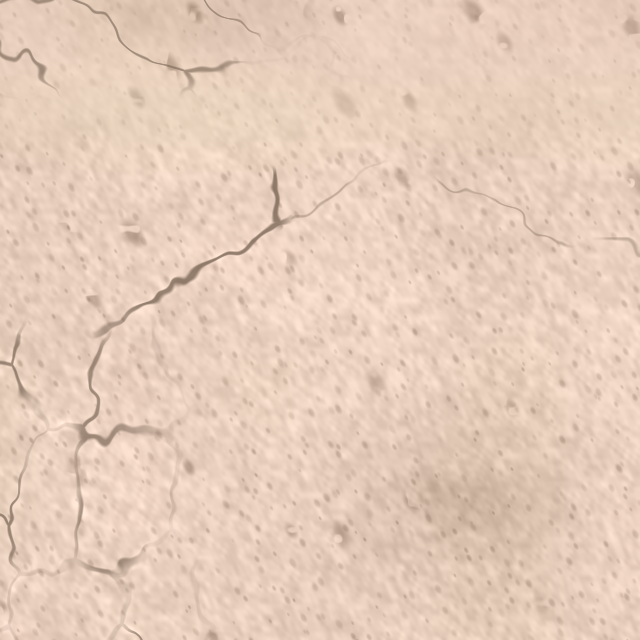
Write a WebGL 2 fragment shader that draws this texture.

```glsl
#version 300 es
precision highp float;

uniform vec2 u_resolution;
out vec4 fragColor;

float hash(vec2 p) {
  return fract(sin(dot(p, vec2(127.1, 311.7))) * 43758.5453);
}

vec2 hash2(vec2 p) {
  return vec2(hash(p), hash(p + 17.3));
}

float noise(vec2 p) {
  vec2 i = floor(p), f = fract(p);
  f = f * f * (3.0 - 2.0 * f);
  return mix(mix(hash(i), hash(i + vec2(1, 0)), f.x),
             mix(hash(i + vec2(0, 1)), hash(i + vec2(1, 1)), f.x), f.y);
}

float fbm(vec2 p) {
  float sum = 0.0, amp = 0.5;
  for (int k = 0; k < 4; k++) {
    sum += amp * noise(p);
    p = mat2(1.6, 1.2, -1.2, 1.6) * p + 5.7;
    amp *= 0.5;
  }
  return sum;
}

// Distance to the nearest border between jittered cells
float cellEdge(vec2 p) {
  vec2 cell = floor(p), nearest = vec2(0);
  float best = 9.0, edge = 9.0;
  for (int n = 0; n < 9; n++) {
    vec2 g = cell + vec2(n % 3 - 1, n / 3 - 1);
    vec2 r = g + hash2(g) - p;
    if (dot(r, r) < best) { best = dot(r, r); nearest = r; }
  }
  for (int n = 0; n < 25; n++) {
    vec2 g = cell + vec2(n % 5 - 2, n / 5 - 2);
    vec2 r = g + hash2(g) - p, across = r - nearest;
    if (dot(across, across) > 1e-5)
      edge = min(edge, dot(0.5 * (r + nearest), normalize(across)));
  }
  return edge;
}

// Small soft pits, one at most per cell
float pits(vec2 p, float density) {
  float depth = 0.0;
  for (int n = 0; n < 9; n++) {
    vec2 g = floor(p) + vec2(n % 3 - 1, n / 3 - 1);
    vec2 r = p - g - hash2(g);
    r.x += 0.35 * r.y;
    float size = mix(0.1, 0.25, hash(g + 41.0));
    float dent = 1.0 - smoothstep(0.3 * size, 1.3 * size, length(r * vec2(1.0, 0.7)));
    depth = max(depth, dent * step(hash(g + 73.0), density) * mix(0.4, 1.0, hash(g + 9.0)));
  }
  return depth;
}

float line(float d, float halfWidth) {
  return 1.0 - smoothstep(0.4 * halfWidth, halfWidth + 0.0025, d);
}

float band(float lo, float hi, float soft, float x) {
  return smoothstep(lo - soft, lo + soft, x) * (1.0 - smoothstep(hi - soft, hi + soft, x));
}

void main() {
  vec2 uv = gl_FragCoord.xy / u_resolution;
  float rough = mix(1.0, 0.5, smoothstep(0.72, 0.84, uv.y));

  // Broad tone: worn patches and grey stains
  float tone = 0.07 * (fbm(uv * 4.0) - 0.47);
  float stain = exp(-dot((uv - vec2(0.72, 0.22)) * vec2(6, 9), (uv - vec2(0.72, 0.22)) * vec2(6, 9)));
  stain += 0.9 * exp(-dot((uv - vec2(0.32, 1.0)) * vec2(5, 12), (uv - vec2(0.32, 1.0)) * vec2(5, 12)));
  tone -= 0.085 * stain * (0.6 + 0.8 * noise(uv * 30.0));

  // Leaning grain in two sizes
  vec2 lean = vec2(uv.x + 0.4 * uv.y, uv.y);
  float grain = 0.085 * (noise(lean * vec2(95, 62)) - 0.5)
              + 0.065 * (noise(lean * vec2(150, 115) + 31.0) - 0.5);
  tone += rough * grain;
  tone -= rough * 0.13 * pits(uv * 44.0, 0.45);
  tone -= 0.22 * pits(uv * 13.0 + 4.0, 0.08) * smoothstep(0.4, 0.6, noise(uv * 70.0) + 0.2);

  // Cracks share a jagged warp and a varying width
  vec2 q = uv + 0.045 * (vec2(noise(uv * 14.0), noise(uv * 14.0 + 50.0)) - 0.5)
              + 0.016 * (vec2(noise(uv * 48.0), noise(uv * 48.0 + 80.0)) - 0.5);
  float wide = mix(0.0015, 0.0065, noise(uv * 32.0 + 11.0));
  float gaps = smoothstep(0.25, 0.5, noise(uv * 12.0 + 3.0));

  // Long diagonal crack, thinning to the right, with a short upright spur
  float path = 0.49 + 0.24 * clamp((q.x - 0.15) / 0.45, 0.0, 1.0) - 0.115 * smoothstep(0.66, 0.95, q.x);
  float dMain = 0.87 * abs(q.y - path);
  float thick = band(0.15, 0.45, 0.015, uv.x);
  float faint = smoothstep(0.43, 0.46, uv.x) * gaps * 0.45;
  float crack = max(line(dMain, wide) * thick * mix(0.65, 1.0, gaps), line(dMain, 0.001) * faint);
  crack = max(crack, line(abs(q.x - 0.43), wide) * band(0.645, 0.735, 0.01, uv.y));

  // Branching network at the lower left
  float dNet = cellEdge(q * vec2(7.0, 5.5) + 2.0) / 6.2;
  float netArea = (1.0 - smoothstep(0.18, 0.38, uv.x + 0.15 * uv.y)) * (1.0 - smoothstep(0.46, 0.52, uv.y));
  crack = max(crack, line(dNet, wide * 0.9) * netArea * mix(0.25, 0.9, gaps));

  // Finer, flatter network along the top
  float dTop = cellEdge(vec2(q.x * 4.0, (q.y + 0.38 * q.x) * 9.0) + 7.0) / 8.0;
  float topArea = smoothstep(0.84, 0.89, uv.y) * (1.0 - smoothstep(0.3, 0.58, uv.x));
  crack = max(crack, line(dTop, wide * 0.4) * topArea * mix(0.1, 0.8, gaps));

  // Pale chipped rims beside the cracks
  float rim = max(thick * exp(-dMain * 90.0), netArea * exp(-dNet * 75.0));
  tone += 0.1 * rim * smoothstep(0.35, 0.75, noise(uv * 60.0 + 20.0));

  // Warm base drifting between pink and sand
  float sand = 0.6 * noise(uv * 5.0 + 9.0) + 0.5 * band(0.76, 0.88, 0.05, uv.y) + 0.3 * stain;
  vec3 color = vec3(0.918, 0.818, 0.748) + tone;
  color += (sand - 0.35) * vec3(-0.012, 0.004, -0.018);
  color = mix(color, vec3(0.5, 0.42, 0.355), 0.85 * crack);
  fragColor = vec4(color, 1.0);
}
```
